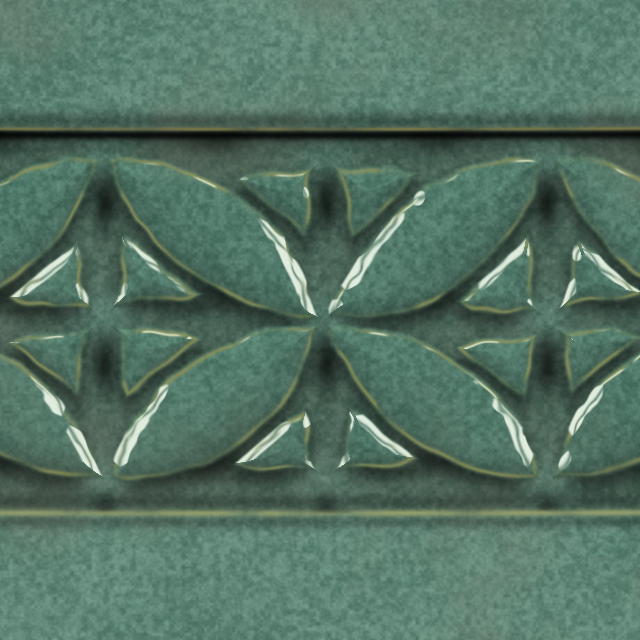
Write a Shadertoy shader that draws this pattern.

```glsl
float hash(vec2 p) {
    p = fract(p * vec2(0.1031, 0.1137));
    p += dot(p, p.yx + 33.33);
    return fract((p.x + p.y) * p.x * 17.0);
}

float noise(vec2 p) {
    vec2 i = floor(p), f = fract(p);
    f = f * f * (3.0 - 2.0 * f);
    return mix(mix(hash(i), hash(i + vec2(1, 0)), f.x),
               mix(hash(i + vec2(0, 1)), hash(i + vec2(1, 1)), f.x), f.y);
}

float fbm(vec2 p) {
    float sum = 0.0, weight = 0.5;
    for (int i = 0; i < 4; i++) {
        sum += weight * noise(p);
        p = p * 2.03 + 17.0;
        weight *= 0.5;
    }
    return sum / 0.9375;
}

const vec2 CELL = vec2(0.346, 0.253);

float halfPlane(vec2 p, vec2 a, vec2 b) {
    vec2 e = normalize(b - a);
    return dot(p - a, vec2(e.y, -e.x));
}

// Pointed petal made of two arcs along the cell diagonal
float petal(vec2 q) {
    vec2 axis = normalize(CELL), r = q - CELL * 0.5;
    float along = dot(r, axis), across = abs(dot(r, vec2(-axis.y, axis.x)));
    return length(vec2(along, across + 0.25)) - 0.322;
}

// Small three-cornered leaf widening away from its node
float leaf(vec2 t) {
    vec2 a = vec2(0.008, 0.008), b = vec2(0.142, 0.036), c = vec2(0.044, 0.118);
    float bend = 0.007 * sin(length(t) * 42.0);
    return max(max(halfPlane(t, a, b), halfPlane(t, c, a)) + bend, halfPlane(t, b, c));
}

// Distances to petals and leaves, mirrored about every cell edge
vec2 ornament(vec2 p) {
    p += 0.024 * (vec2(noise(p * 7.0 + 40.0), noise(p * 7.0 + 80.0)) - 0.5);
    p += 0.007 * (vec2(noise(p * 32.0 + 9.0), noise(p * 32.0 + 60.0)) - 0.5);
    vec2 q = vec2(abs(mod(p.x + CELL.x, 2.0 * CELL.x) - CELL.x), abs(p.y));
    return vec2(petal(q), min(leaf(vec2(CELL.x - q.x, q.y)), leaf(vec2(q.x, CELL.y - q.y))));
}

float relief(vec2 p) {
    vec2 d = ornament(p);
    return min(d.x, d.y);
}

float line(float d, float width) {
    return exp(-d * d / (width * width));
}

void mainImage(out vec4 fragColor, in vec2 fragCoord) {
    vec2 uv = fragCoord / iResolution.xy;
    vec2 p = uv - vec2(0.51, 0.5);
    float px = 1.0 / iResolution.y;

    // Mottled glaze
    float cloud = fbm(uv * 5.0 + 3.0), grain = fbm(uv * 115.0);
    vec3 glaze = mix(vec3(0.28, 0.425, 0.37), vec3(0.41, 0.55, 0.49),
                     smoothstep(0.2, 0.8, 0.35 * cloud + 0.65 * grain));
    glaze = mix(glaze, vec3(0.39, 0.45, 0.39), 0.5 * smoothstep(0.45, 0.75, fbm(uv * 4.0 + 50.0)));
    glaze *= 0.94 + 0.12 * noise(uv * 230.0);

    // Ornament distance and the direction its edge faces
    vec2 parts = ornament(p);
    float d = min(parts.x, parts.y), h = 0.003;
    vec2 facing = vec2(relief(p + vec2(h, 0)) - relief(p - vec2(h, 0)),
                       relief(p + vec2(0, h)) - relief(p - vec2(0, h)));
    float steep = smoothstep(0.7, 0.95, length(facing) / (2.0 * h));
    facing /= max(length(facing), 1e-4);
    float raised = smoothstep(0.006, -0.005, d);

    // Recessed ground with contact shadows and deep pits under the nodes
    float shadow = smoothstep(0.025, -0.02, relief(p + vec2(0, 0.02)));
    vec2 node = p - CELL * round((p + vec2(0, 0.06)) / CELL);
    float hub = exp(-dot(node, node) * 600.0);
    float pit = line(node.x, 0.019) * line(node.y + 0.07, 0.045);
    float sidePit = line(abs(node.x) - 0.165, 0.04) * line(node.y - 0.03, 0.025);
    vec3 ground = glaze * mix(vec3(0.89, 0.86, 0.85), vec3(1.02), hub);
    ground *= 1.0 - (0.4 * shadow + 0.14 * exp(-max(d, 0.0) * 80.0)) * (1.0 - hub);
    ground *= 1.0 - 0.68 * pit - 0.35 * sidePit;

    // Domed leaves, darker toward the edges that face down
    float slope = exp(min(d, 0.0) / 0.024);
    vec3 dome = glaze * vec3(0.92, 0.98, 0.97) * (1.0 + slope * (0.2 * facing.y - 0.14));
    vec3 band = mix(ground, dome, raised);

    // Worn olive rims and thin broken glints
    float wear = smoothstep(0.3, 0.7, noise(uv * 21.0 + 30.0));
    float rim = line(d + 0.004, 0.0035) * (0.22 + 0.7 * wear) * (1.0 - 0.6 * hub);
    band = mix(band, vec3(0.55, 0.57, 0.35), rim * 0.85);
    float glint = line(d + 0.006, 0.002) * smoothstep(0.1, 0.6, facing.y) * steep;
    band = mix(band, vec3(0.80, 0.85, 0.72), glint * smoothstep(0.5, 0.75, noise(uv * 34.0)));

    // Glossy reflections on upper edges, broader on the small leaves
    float onLeaf = step(parts.y, parts.x);
    float side = smoothstep(0.58 - 0.3 * onLeaf, 0.85 - 0.25 * onLeaf, abs(facing.x));
    float gloss = side * smoothstep(0.08, 0.3, facing.y) * steep;
    gloss *= smoothstep(0.15, 0.5, noise(uv * 26.0 + 11.0));
    float width = (0.0115 - 0.003 * onLeaf) * gloss;
    float shine = 1.0 - smoothstep(width - 0.002 - px, width + px, abs(d + 0.009 - 0.002 * onLeaf));
    shine *= smoothstep(0.1, 0.35, gloss);
    float crease = line(d + 0.008 + 0.012 * (noise(uv * 45.0) - 0.5), 0.003);
    band = mix(band, vec3(0.88, 0.93, 0.87), shine * (1.0 - 0.75 * crease));

    // Plain borders and their ridged edges
    float wobble = 0.004 * (noise(vec2(uv.x * 9.0, 2.0)) - 0.5);
    float top = uv.y - 0.799 - wobble, bottom = uv.y - 0.199 - wobble;
    float inside = smoothstep(0.003, -0.003, top) * smoothstep(-0.003, 0.003, bottom);
    vec3 color = mix(glaze * 1.07, band, inside);
    color *= 1.0 - 0.72 * line(top + 0.009, 0.008) - 0.2 * line(top + 0.02, 0.02);
    color *= 1.0 - 0.32 * line(top - 0.013, 0.013);
    color *= 1.0 - 0.25 * line(bottom - 0.018, 0.012) - 0.25 * line(bottom + 0.014, 0.01);
    float streak = 0.4 + 0.6 * noise(vec2(uv.x * 26.0, 7.0));
    color = mix(color, vec3(0.48, 0.47, 0.29), line(top, 0.003) * streak);
    color = mix(color, vec3(0.58, 0.62, 0.42), line(bottom, 0.005) * streak);
    fragColor = vec4(clamp(color, 0.0, 1.0), 1.0);
}
```
